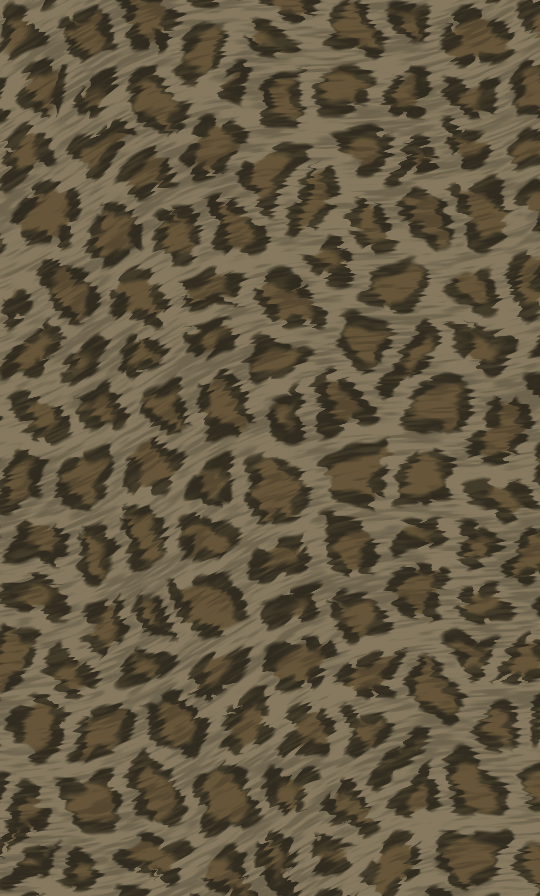
Write a Shadertoy shader that draws this texture.

```glsl
// Leopard fur: dark broken rosettes with brown cores on a tan ground.
// Rounded cellular borders shape each rosette, angular lobes break its ring,
// and fine bent hair noise frays every edge and shades the coat.

const float ROWS = 14.0;          // rosettes per canvas height
const float JITTER = 0.78;        // scatter of the rosette centres
const float ROUNDING = 18.0;      // higher gives sharper rosette corners
const float RING_OUTER = 0.115;   // border distance where the ring starts
const float RING_INNER = 0.285;   // border distance where the core starts
const float EDGE_SOFT = 0.035;
const float FRAY = 0.24;          // hair displacement at the edges
const float FUR_ANGLE = 0.30;
const float BEND_SIZE = 0.35;
const float BEND_RATE = 0.75;
const vec2 HAIR_FREQ = vec2(2.6, 17.0);  // along and across the strands

const vec3 TAN_LIGHT = vec3(0.525, 0.475, 0.372);
const vec3 TAN_SHADE = vec3(0.425, 0.385, 0.298);
const vec3 DARK = vec3(0.190, 0.170, 0.122);
const vec3 DARK_LIT = vec3(0.265, 0.235, 0.165);
const vec3 BROWN = vec3(0.400, 0.335, 0.220);
const vec3 BROWN_SHADE = vec3(0.335, 0.280, 0.190);

vec2 hash2(vec2 p) {
    vec3 q = fract(p.xyx * vec3(0.1031, 0.1030, 0.0973));
    q += dot(q, q.yzx + 33.33);
    return fract((q.xx + q.yz) * q.zy);
}

float valueNoise(vec2 p) {
    vec2 i = floor(p), f = fract(p);
    f = f * f * (3.0 - 2.0 * f);
    float low = mix(hash2(i).x, hash2(i + vec2(1, 0)).x, f.x);
    float high = mix(hash2(i + vec2(0, 1)).x, hash2(i + vec2(1, 1)).x, f.x);
    return mix(low, high, f.y);
}

vec2 cellCentre(vec2 cell) {
    return cell + 0.5 + JITTER * (hash2(cell + 71.0) - 0.5);
}

// Rounded distance to the cell border; also gives the cell and its centre.
float rosetteField(vec2 p, out vec2 cell, out vec2 centre) {
    vec2 base = floor(p);
    float nearest = 1e3;
    for (int y = -1; y <= 1; y++)
    for (int x = -1; x <= 1; x++) {
        vec2 c = base + vec2(x, y);
        vec2 site = cellCentre(c);
        float d = dot(p - site, p - site);
        if (d < nearest) { nearest = d; cell = c; centre = site; }
    }
    float sum = 0.0;
    for (int y = -2; y <= 2; y++)
    for (int x = -2; x <= 2; x++) {
        if (x == 0 && y == 0) continue;
        vec2 site = cellCentre(cell + vec2(x, y));
        float border = dot(0.5 * (site + centre) - p, normalize(site - centre));
        sum += exp(-ROUNDING * border);
    }
    return -log(sum) / ROUNDING;
}

void mainImage(out vec4 fragColor, in vec2 fragCoord) {
    vec2 p = fragCoord / iResolution.y * ROWS + vec2(20.0);

    // Fur flow: rotated strands, gently bent
    vec2 along = vec2(cos(FUR_ANGLE), sin(FUR_ANGLE));
    vec2 across = vec2(-along.y, along.x);
    vec2 q = vec2(dot(p, along), dot(p, across));
    float slope = -BEND_SIZE * BEND_RATE * cos(BEND_RATE * q.x);
    q.y += BEND_SIZE * sin(BEND_RATE * q.x);
    vec2 flow = normalize(along + slope * across);

    // Two layers of hair and broad clumps
    float coarse = valueNoise(q * HAIR_FREQ);
    float fine = valueNoise(q * HAIR_FREQ * vec2(1.5, 1.8) + 37.0);
    float clump = valueNoise(q * vec2(1.2, 3.5) + 11.0);
    float hair = 0.5 * coarse + 0.5 * fine;

    // Fray along the hair, then wobble the outlines
    vec2 s = p + flow * FRAY * (hair - 0.5);
    s += 0.07 * sin(s.yx * 4.1 + vec2(0.0, 2.0)) + 0.035 * sin(s.yx * 9.7 + s);

    vec2 cell, centre;
    float border = rosetteField(s, cell, centre);
    vec2 seed = hash2(cell + 13.0);
    vec2 r = s - centre;
    float angle = atan(r.y, r.x);

    // Ring of dabs with notches between them
    float dabs = 3.0 + floor(seed.x * 3.0);
    float lobe = cos(dabs * angle + 6.283 * seed.y + 0.9 * sin(angle + 9.0 * seed.x));
    float notch = 1.0 - smoothstep(-0.95, -0.45, lobe);
    float away = smoothstep(0.08, 0.22, length(r));
    notch *= away * (0.45 + 0.55 * step(0.35, seed.y));
    float outer = border - RING_OUTER - 0.11 * notch + 0.012 * lobe * away;
    float inner = border - RING_INNER - 0.035 * lobe * away + 0.07 * notch
                - 0.05 * (seed.y - 0.5);

    float body = smoothstep(-EDGE_SOFT, EDGE_SOFT, outer);
    float core = smoothstep(-1.4 * EDGE_SOFT, 1.4 * EDGE_SOFT, inner);

    // Coat colours shaded by the strands
    float shade = smoothstep(0.25, 0.75, 0.75 * hair + 0.25 * clump);
    vec3 ground = mix(TAN_SHADE, TAN_LIGHT, smoothstep(-0.1, 0.75, shade));
    vec3 ring = mix(DARK, DARK_LIT, shade * shade);
    vec3 middle = mix(BROWN_SHADE, BROWN, smoothstep(0.0, 0.6, shade));
    vec3 color = mix(ground, mix(ring, middle, core), body);
    fragColor = vec4(color, 1.0);
}
```
